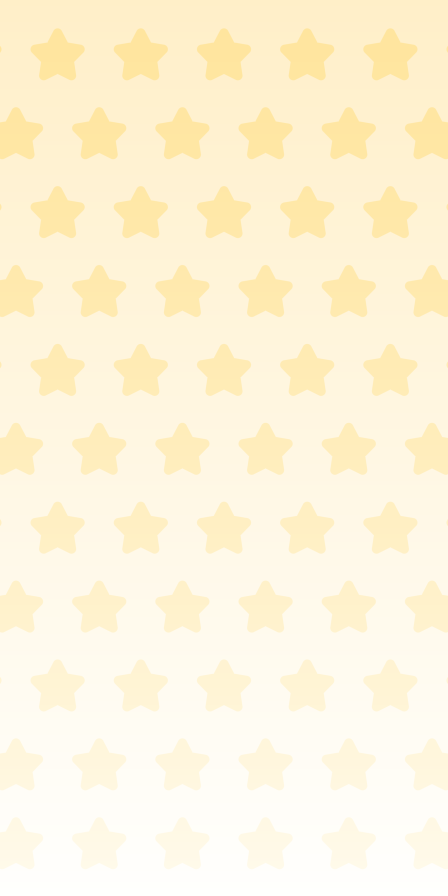
Give the GLSL for this pattern, as a Shadertoy shader.

```glsl
// Lengths are fractions of the canvas width
const vec2  PITCH         = vec2(0.1857, 0.1761);
const float FIRST_ROW     = 0.1263;  // depth of the top row's centres
const float LAST_ROW      = 10.0;
const float TIP_RADIUS    = 0.0526;
const float VALLEY_RADIUS = 0.0272;
const float ROUNDING      = 0.0104;
const float STAR_FADE     = 1.4;

const vec3 SKY_TOP     = vec3(1.0, 0.937, 0.785);
const vec3 SKY_BOTTOM  = vec3(1.0, 0.999, 0.992);
const vec3 STAR_TOP    = vec3(1.0, 0.898, 0.618);
const vec3 STAR_BOTTOM = vec3(1.0, 0.983, 0.930);

const float SECTOR = 6.2831853 / 5.0;

// Signed distance to a rounded five-pointed star, tip up
float roundedStar(vec2 p) {
    // Fold into half of one arm
    float angle = atan(p.x, p.y);
    angle = abs(mod(angle + 0.5 * SECTOR, SECTOR) - 0.5 * SECTOR);
    vec2 q = length(p) * vec2(sin(angle), cos(angle));

    vec2 tip = vec2(0.0, TIP_RADIUS);
    vec2 valley = VALLEY_RADIUS * vec2(sin(0.5 * SECTOR), cos(0.5 * SECTOR));
    vec2 edge = valley - tip;
    vec2 d = q - tip;
    float along = clamp(dot(d, edge) / dot(edge, edge), 0.0, 1.0);
    float side = sign(edge.x * d.y - edge.y * d.x);
    return side * length(d - edge * along) - ROUNDING;
}

// Staggered grid of stars; the last row keeps the stagger of the one above
float starField(vec2 p) {
    float row = clamp(round((p.y - FIRST_ROW) / PITCH.y), 0.0, LAST_ROW);
    float stagger = 0.5 * mod(min(row, LAST_ROW - 1.0), 2.0);
    float column = round((p.x - 0.5) / PITCH.x - stagger) + stagger;
    vec2 centre = vec2(0.5 + column * PITCH.x, FIRST_ROW + row * PITCH.y);
    return roundedStar(vec2(p.x - centre.x, centre.y - p.y));
}

void mainImage(out vec4 fragColor, in vec2 fragCoord) {
    // Position measured down from the top edge
    vec2 p = vec2(fragCoord.x, iResolution.y - fragCoord.y) / iResolution.x;
    float depth = 1.0 - fragCoord.y / iResolution.y;
    float pixel = 1.0 / iResolution.x;

    vec3 sky = mix(SKY_TOP, SKY_BOTTOM, depth);
    vec3 star = mix(STAR_TOP, STAR_BOTTOM, pow(depth, STAR_FADE));
    float coverage = 1.0 - smoothstep(-0.7 * pixel, 0.7 * pixel, starField(p));

    fragColor = vec4(mix(sky, star, coverage), 1.0);
}
```
